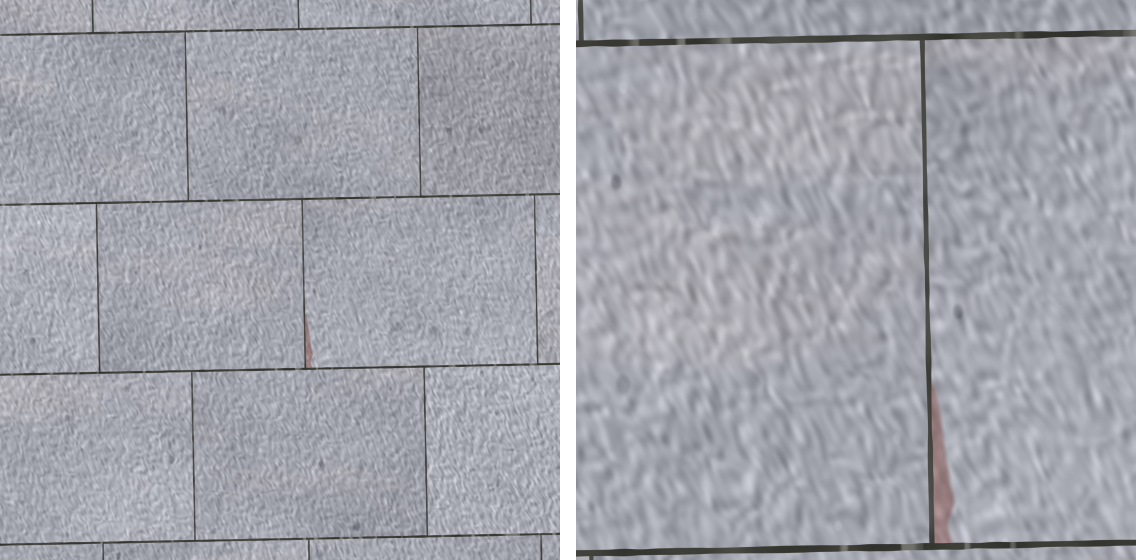
Left: the whole. Right: its middle third, enlarged.
This texture is drawn by a WebGL 2 fragment shader. Its source:

```glsl
#version 300 es
precision highp float;
// Grey stone slabs in a slightly tilted running bond with thin dark joints.

uniform vec2 u_resolution;
out vec4 fragColor;

// Layout, in canvas units
const float TILT = 0.0195;         // rise of the courses to the right
const float COURSE = 0.3034;       // height of one course
const float COURSE_START = 0.0273;
const float PAIR = 0.7825;         // one wide slab plus one narrow slab
const float WIDE = 0.415;          // width of the wide slab
const float WIDE_START = 0.552;
const float BOND_SHIFT = 0.203;    // offset of every other course
const float BED_HALF = 0.0019;     // half width of the horizontal joints
const float HEAD_HALF = 0.0014;    // half width of the vertical joints

// Slabs that differ from the rest: column, course
const vec2 PALE_SLAB = vec2(1.0, 0.0);
const vec2 DARK_SLAB = vec2(1.0, 2.0);
const vec2 STAINED_SLAB = vec2(0.0, 1.0);
const vec2 STAIN_SIZE = vec2(0.013, 0.102);

// Surface
const vec2 GRAIN = vec2(230.0, 150.0);
const float GRAIN_DEPTH = 0.145;
const float CLOUD_DEPTH = 0.16;
const float PIT_CELLS = 15.0;
const vec3 STONE = vec3(0.642, 0.652, 0.689);
const vec3 WARM_SHIFT = vec3(0.016, 0.002, -0.006);
const vec3 JOINT = vec3(0.24, 0.24, 0.22);
const vec3 NICK = vec3(0.60, 0.60, 0.58);
const vec3 STAIN = vec3(0.57, 0.45, 0.45);

float hash(vec2 p) {
    return fract(sin(dot(p, vec2(127.1, 311.7))) * 43758.5453);
}

float noise(vec2 p) {
    vec2 i = floor(p), f = fract(p);
    f = f * f * (3.0 - 2.0 * f);
    return mix(mix(hash(i), hash(i + vec2(1, 0)), f.x),
               mix(hash(i + vec2(0, 1)), hash(i + vec2(1, 1)), f.x), f.y);
}

float fbm(vec2 p) {
    float sum = 0.0, gain = 0.5;
    for (int i = 0; i < 4; i++) {
        sum += gain * noise(p);
        p = mat2(0.8, 0.6, -0.6, 0.8) * p * 2.1 + 17.3;
        gain *= 0.5;
    }
    return sum;
}

// Height of the rough surface; the turned second layer hides the lattice
float height(vec2 q) {
    return 0.6 * noise(q) + 0.6 * noise(mat2(0.8, 0.6, -0.6, 0.8) * q * 0.9 + 5.7);
}

// Relief lit from the upper left: difference of two nearby heights
float relief(vec2 p) {
    vec2 q = vec2(p.x + 0.3 * p.y, p.y) * GRAIN;
    q += 1.2 * vec2(noise(p * 60.0), noise(p * 60.0 + 7.0));
    return 1.15 * (height(q) - height(q + vec2(0.85, -0.55)))
         + 0.4 * (noise(q * 0.45 + 9.0) - 0.5);
}

// Scattered oval spots, 0 to 1
float spots(vec2 p, float cells, float chance, float radius) {
    vec2 cell = floor(p * cells);
    vec2 centre = 0.25 + 0.5 * vec2(hash(cell + 3.1), hash(cell + 8.7));
    vec2 d = (fract(p * cells) - centre) * vec2(1.2, 0.85);
    float r = radius * (0.5 + hash(cell + 5.3));
    return step(hash(cell), chance) * (1.0 - smoothstep(0.4 * r, r, length(d)));
}

vec3 slabColour(vec2 p, vec2 slab) {
    vec2 q = p + 7.0 * vec2(hash(slab), hash(slab + 4.2));
    float pale = float(slab == PALE_SLAB);
    float dark = float(slab == DARK_SLAB);
    float tone = 0.03 * (hash(slab + 2.6) - 0.5) + 0.035 * pale - 0.035 * dark;
    float cloud = fbm(q * vec2(4.5, 7.0)) - 0.47;
    float band = smoothstep(0.45, 0.72, fbm(q * vec2(4.0, 15.0) + 31.0));
    vec3 colour = STONE + tone + CLOUD_DEPTH * cloud * (1.0 - 0.6 * pale);
    colour += WARM_SHIFT * (band + 0.6 * dark) * (1.0 - pale) + 0.018 * band;
    colour += GRAIN_DEPTH * relief(q) * (1.0 + 0.2 * pale);
    colour += 0.05 * spots(q + 2.3, 38.0, 0.22, 0.22);
    colour -= 0.11 * spots(q, PIT_CELLS, 0.2, 0.11);
    return colour;
}

void main() {
    vec2 p = gl_FragCoord.xy / u_resolution;
    float px = 1.0 / min(u_resolution.x, u_resolution.y);

    // Tilted frame, course and slab
    vec2 uv = vec2(p.x + TILT * p.y, p.y - TILT * p.x);
    float courseY = (uv.y - COURSE_START) / COURSE;
    float row = floor(courseY);
    float start = WIDE_START - BOND_SHIFT * (1.0 - mod(row, 2.0));
    float pairX = (uv.x - start) / PAIR;
    float along = fract(pairX) * PAIR;
    vec2 slab = vec2(2.0 * floor(pairX) + step(WIDE, along), row);
    vec3 colour = slabColour(uv, slab);

    // Rusty sliver beside one vertical joint
    vec2 s = vec2(along, fract(courseY) * COURSE) / STAIN_SIZE;
    float edge = (0.6 + 0.5 * noise(vec2(3.0, uv.y * 70.0))) * (1.0 - pow(s.y, 4.0));
    float stain = float(slab == STAINED_SLAB) * (1.0 - smoothstep(edge - 0.15, edge + 0.15, s.x));
    colour = mix(colour, STAIN + 0.1 * relief(uv), 0.85 * stain * step(s.y, 1.0));

    // Joints with uneven edges and small pale nicks
    float bedDist = abs(courseY - round(courseY)) * COURSE;
    float headDist = min(min(along, PAIR - along), abs(along - WIDE));
    float wear = 0.0007 * (noise(uv * 95.0) - 0.5);
    float bed = 1.0 - smoothstep(-0.7 * px, 0.7 * px, bedDist - BED_HALF + wear);
    float head = 1.0 - smoothstep(-0.7 * px, 0.7 * px, headDist - HEAD_HALF + wear);
    float nick = smoothstep(0.76, 0.92, noise(vec2(uv.x * 110.0, round(courseY) * 13.0)));
    vec3 joint = JOINT + 0.1 * (noise(uv * 60.0) - 0.5);
    colour = mix(colour, joint, 0.92 * head);
    colour = mix(colour, mix(joint, NICK, 0.6 * nick), bed);

    fragColor = vec4(clamp(colour, 0.0, 1.0), 1.0);
}
```
